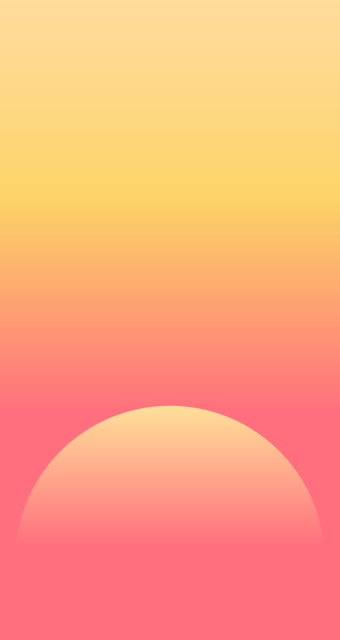
This background is drawn by a WebGL 1 fragment shader. Its source:

```glsl
precision highp float;
// Warm sunset: a vertical sky gradient from cream through yellow to coral,
// with a large half sun that fades into the coral ground.
// The sky is a chain of linear blends, the sun a disc distance function.

uniform vec2 u_resolution;

// Linear ramp from 0 at a to 1 at b
float ramp(float a, float b, float x) {
    return clamp((x - a) / (b - a), 0.0, 1.0);
}

vec3 skyColor(float height) {
    vec3 coral = vec3(1.0, 0.435, 0.494);
    vec3 yellow = vec3(0.988, 0.831, 0.404);
    vec3 sand = vec3(0.998, 0.847, 0.525);
    vec3 cream = vec3(1.0, 0.859, 0.612);
    vec3 color = mix(coral, yellow, ramp(0.355, 0.69, height));
    color = mix(color, sand, ramp(0.69, 0.85, height));
    return mix(color, cream, ramp(0.85, 1.0, height));
}

void main() {
    // Canvas heights, centred horizontally, with y = 0 at the bottom
    vec2 p = (gl_FragCoord.xy - vec2(0.5 * u_resolution.x, 0.0)) / u_resolution.y;
    float pixel = 1.0 / u_resolution.y;
    vec3 color = skyColor(p.y);

    // Sun disc, opaque at the crown and clear near its centre line
    float sunDistance = length(p - vec2(0.0, 0.1245)) - 0.2415;
    float disc = 1.0 - smoothstep(-0.75 * pixel, 0.75 * pixel, sunDistance);
    float fade = ramp(0.147, 0.358, p.y);
    color = mix(color, vec3(1.0, 0.862, 0.596), disc * fade);

    gl_FragColor = vec4(color, 1.0);
}
```
